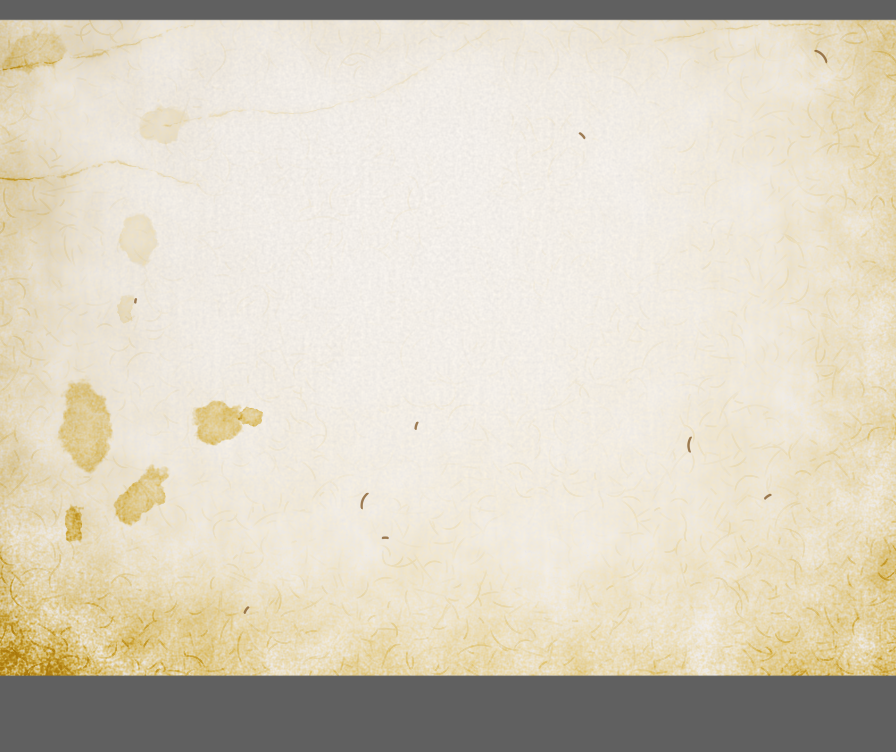
This texture is drawn by a WebGL 2 fragment shader. Its source:

```glsl
#version 300 es
precision highp float;

uniform vec2 u_resolution;
out vec4 fragColor;

const float ASPECT = 1.1907;
const float SHEET_BOTTOM = 0.1015;
const float SHEET_TOP = 0.9735;
const vec3 BACKDROP = vec3(0.376);
const vec3 PAPER = vec3(0.960, 0.946, 0.930);
const vec3 GOLD = vec3(0.840, 0.695, 0.270);
const vec3 DEEP_GOLD = vec3(0.690, 0.490, 0.060);
const vec3 BROWN = vec3(0.500, 0.330, 0.130);
const float GRAIN_AMOUNT = 0.040;
const float FIBRE_WIDTH = 0.0006;

// Stains: centre and radii, then strength and tilt
const int STAINS = 9;
const vec4 STAIN_SHAPE[STAINS] = vec4[](
  vec4(0.112, 0.434, 0.031, 0.060), vec4(0.290, 0.437, 0.031, 0.029),
  vec4(0.333, 0.444, 0.016, 0.011), vec4(0.189, 0.341, 0.044, 0.021),
  vec4(0.101, 0.302, 0.016, 0.026), vec4(0.183, 0.682, 0.021, 0.036),
  vec4(0.169, 0.584, 0.010, 0.020), vec4(0.217, 0.837, 0.032, 0.025),
  vec4(0.045, 0.930, 0.040, 0.024));
const vec2 STAIN_LOOK[STAINS] = vec2[](
  vec2(0.40, 0.1), vec2(0.56, 0.0), vec2(0.62, 0.2), vec2(0.46, 0.8),
  vec2(0.60, 0.3), vec2(0.15, 0.0), vec2(0.18, 0.0), vec2(0.13, 0.3),
  vec2(0.20, 0.2));

// Creases: segment ends
const int CREASES = 11;
const vec4 CREASE[CREASES] = vec4[](
  vec4(0.0, 0.907, 0.116, 0.926), vec4(0.116, 0.926, 0.256, 0.966),
  vec4(0.0, 0.764, 0.078, 0.764), vec4(0.078, 0.764, 0.155, 0.787),
  vec4(0.155, 0.787, 0.264, 0.752), vec4(0.21, 0.83, 0.31, 0.853),
  vec4(0.31, 0.853, 0.40, 0.85), vec4(0.40, 0.85, 0.504, 0.873),
  vec4(0.504, 0.873, 0.65, 0.96), vec4(0.87, 0.946, 0.99, 0.966),
  vec4(0.99, 0.966, 1.09, 0.969));

// Dark flecks: centre, angle, half length
const int FLECKS = 9;
const vec4 FLECK[FLECKS] = vec4[](
  vec4(0.774, 0.820, -0.8, 0.004), vec4(0.915, 0.409, 1.5, 0.009),
  vec4(0.482, 0.335, 1.2, 0.010), vec4(1.020, 0.340, 0.6, 0.004),
  vec4(0.327, 0.189, 1.0, 0.004), vec4(0.180, 0.600, 1.4, 0.002),
  vec4(0.512, 0.285, 0.0, 0.003), vec4(0.553, 0.434, 1.3, 0.004),
  vec4(1.093, 0.927, -0.8, 0.010));

vec2 hash2(vec2 p) {
  vec3 q = fract(p.xyx * vec3(0.1031, 0.1030, 0.0973));
  q += dot(q, q.yzx + 33.33);
  return fract((q.xx + q.yz) * q.zy);
}

float noise(vec2 p) {
  vec2 i = floor(p), f = p - i, u = f * f * f * (f * (f * 6.0 - 15.0) + 10.0);
  vec2 o = vec2(1.0, 0.0);
  float a = dot(hash2(i) * 2.0 - 1.0, f);
  float b = dot(hash2(i + o) * 2.0 - 1.0, f - o);
  float c = dot(hash2(i + o.yx) * 2.0 - 1.0, f - o.yx);
  float d = dot(hash2(i + 1.0) * 2.0 - 1.0, f - 1.0);
  return mix(mix(a, b, u.x), mix(c, d, u.x), u.y);
}

float fbm(vec2 p) {
  float sum = 0.0, amp = 1.0;
  for (int i = 0; i < 4; i++) {
    sum += amp * noise(p);
    p = p * 2.03 + 17.3;
    amp *= 0.55;
  }
  return sum;
}

vec2 rotate(vec2 p, float a) {
  return vec2(cos(a) * p.x + sin(a) * p.y, cos(a) * p.y - sin(a) * p.x);
}

float segment(vec2 p, vec2 a, vec2 b) {
  vec2 d = b - a;
  return length(p - a - d * clamp(dot(p - a, d) / dot(d, d), 0.0, 1.0));
}

// Short curved hairs, one per grid cell
float fibres(vec2 p, float cells, float px) {
  vec2 cell = floor(p * cells);
  float ink = 0.0;
  for (int k = 0; k < 9; k++) {
    vec2 id = cell + vec2(k % 3 - 1, k / 3 - 1);
    vec2 r = hash2(id + cells), s = hash2(id + cells + 71.0);
    vec2 q = rotate(p - (id + r) / cells, s.x * 6.2832);
    float reach = (0.2 + 0.6 * r.y) / cells;
    float d = abs(q.y - (s.y - 0.5) * cells * 1.8 * q.x * q.x);
    float line = 1.0 - smoothstep(FIBRE_WIDTH, FIBRE_WIDTH + px, d);
    ink = max(ink, line * smoothstep(reach, reach * 0.6, abs(q.x)) * s.y);
  }
  return ink;
}

void main() {
  vec2 uv = gl_FragCoord.xy / u_resolution;
  vec2 p = uv * vec2(ASPECT, 1.0);
  float px = 1.0 / u_resolution.y;
  vec2 s = vec2(uv.x, (uv.y - SHEET_BOTTOM) / (SHEET_TOP - SHEET_BOTTOM));
  float grain = noise(p * 190.0) + 0.8 * noise(p * 331.0 + 9.0);
  float cloud = fbm(p * 9.0 + 3.0);
  vec2 warp = vec2(fbm(p * 32.0), fbm(p * 32.0 + 50.0));

  // Yellowing towards the rim and the lower left corner
  float corner = exp(-length(s * vec2(1.0, 1.3)) / 0.13);
  float rim = 0.34 * exp(-s.y / 0.15) + 0.24 * exp(-s.x / 0.09)
            + 0.30 * exp(-(1.0 - s.x) / 0.13) + 0.07 * exp(-(1.0 - s.y) / 0.06);
  float age = rim + 0.65 * corner;
  float gold = age * max(0.0, 1.0 + 0.9 * cloud + 1.2 * grain + 0.5 * warp.x);

  // Water stains
  for (int i = 0; i < STAINS; i++) {
    vec4 e = STAIN_SHAPE[i];
    vec2 q = rotate(p - e.xy + warp * 0.016, STAIN_LOOK[i].y) / e.zw;
    float d = length(q);
    float rimTone = 0.75 + 0.35 * smoothstep(0.3, 0.95, d);
    gold += STAIN_LOOK[i].x * rimTone * smoothstep(1.1, 0.9, d) * (1.0 + 0.6 * grain + 0.4 * warp.y);
  }

  // Creases with a soft tint around them
  float crease = 1.0;
  for (int i = 0; i < CREASES; i++)
    crease = min(crease, segment(p + warp * 0.007, CREASE[i].xy, CREASE[i].zw));
  float fade = 0.12 + 0.45 * exp(-p.x / 0.16) + 0.15 * smoothstep(0.8, 1.0, p.x);
  float broken = smoothstep(-0.5, 0.4, warp.y + grain * 0.5);
  gold += fade * broken * (smoothstep(0.0008 + px, 0.0, crease) + 0.35 * exp(-crease / 0.006));

  // Hairs grow denser where the sheet is aged
  float hairs = max(fibres(p, 28.0, px), fibres(p + 3.7, 47.0, px));
  gold += hairs * (0.07 + 0.9 * min(age, 0.5)) * smoothstep(-0.5, 0.5, cloud + age);

  // Paper tone, dinginess and grain
  vec3 color = mix(PAPER, GOLD, clamp(gold, 0.0, 1.0));
  color = mix(color, DEEP_GOLD, 0.8 * smoothstep(0.75, 1.6, gold));
  float dingy = 0.055 * exp(-s.x / 0.2) + 0.025 * exp(-(1.0 - s.x) / 0.2)
              + 0.02 * exp(-(1.0 - s.y) / 0.12);
  color -= dingy * (1.0 + cloud) * vec3(0.9, 1.0, 1.05);
  color += grain * GRAIN_AMOUNT + 0.012 * noise(p * vec2(130.0, 16.0)) + 0.010 * cloud;

  // Flecks
  for (int i = 0; i < FLECKS; i++) {
    vec2 q = rotate(p - FLECK[i].xy, FLECK[i].z);
    q.y += 25.0 * q.x * q.x;
    float d = segment(q, vec2(-FLECK[i].w, 0.0), vec2(FLECK[i].w, 0.0));
    color = mix(color, BROWN, 0.75 * (1.0 - smoothstep(0.0007, 0.0012 + px, d)));
  }

  // Sheet bounds
  float sheet = smoothstep(-px, px, min(uv.y - SHEET_BOTTOM, SHEET_TOP - uv.y));
  fragColor = vec4(mix(BACKDROP, clamp(color, 0.0, 1.0), sheet), 1.0);
}
```
